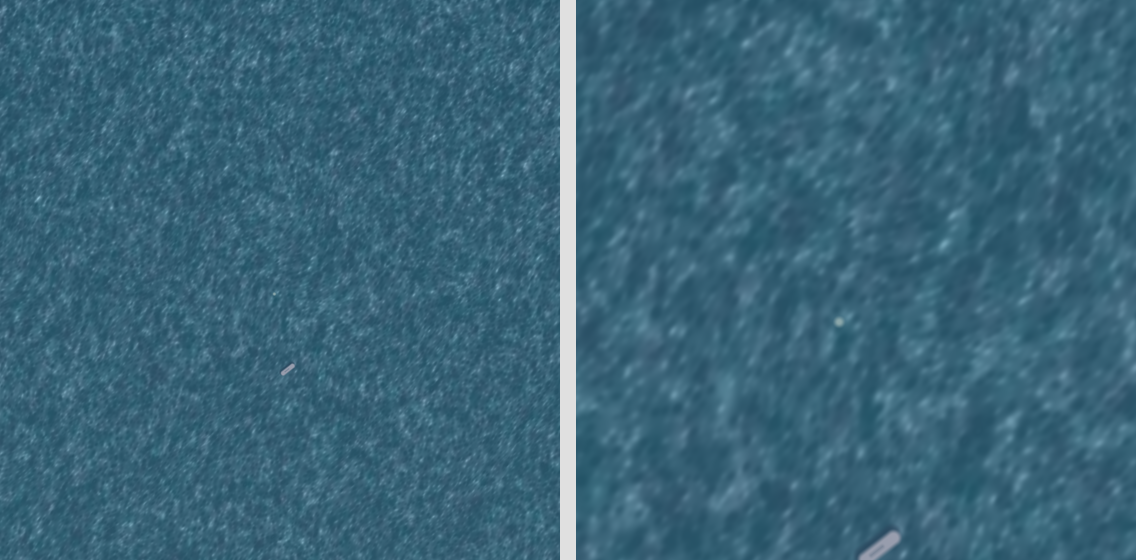
Left, the full canvas; right, a detail of the centre.
Give the GLSL for this texture, as a three.js fragment shader.

```glsl
varying vec2 vUv;

const vec3 SEA_BLUE = vec3(0.216, 0.386, 0.465);
const vec3 TEAL_TINT = vec3(-0.012, 0.007, 0.002);
const vec3 HULL_SHADE = vec3(0.16, 0.27, 0.36);
const vec3 HULL_PALE = vec3(0.64, 0.65, 0.71);
const vec3 FOAM = vec3(0.60, 0.70, 0.70);

vec3 hash3(vec2 cell) {
  vec3 h = fract(cell.xyx * vec3(0.1031, 0.1030, 0.0973));
  h += dot(h, h.yxz + 33.33);
  return fract((h.xxy + h.yzz) * h.zyx);
}

// Cellular noise: one soft light or dark spot in each cell
float spotNoise(vec2 p) {
  vec2 cell = floor(p);
  float sum = 0.0;
  for (int y = -1; y <= 1; y++) {
    for (int x = -1; x <= 1; x++) {
      vec2 neighbour = cell + vec2(float(x), float(y));
      vec3 rnd = hash3(neighbour + 211.0);
      vec2 d = p - neighbour - rnd.xy;
      sum += (rnd.z * 2.0 - 1.0) * exp(-4.0 * dot(d, d));
    }
  }
  return sum;
}

// Spots stretched into streaks that lean right of vertical
float ripples(vec2 p, float lean, vec2 cells, float seed) {
  float c = cos(lean);
  float s = sin(lean);
  vec2 q = vec2(c * p.x - s * p.y, s * p.x + c * p.y);
  return spotNoise(q * cells + seed);
}

// Layered sines bend the wave rows gently
vec2 swell(vec2 p) {
  return 0.004 * vec2(sin(p.y * 19.0 + 2.0 * sin(p.x * 11.0)),
                      sin(p.x * 23.0 + 2.0 * sin(p.y * 13.0)));
}

float capsule(vec2 p, vec2 halfAxis, float radius) {
  float t = clamp(dot(p, halfAxis) / dot(halfAxis, halfAxis), -1.0, 1.0);
  return length(p - halfAxis * t) - radius;
}

float cover(float dist, float softness) {
  return 1.0 - smoothstep(-softness, softness, dist);
}

float waveTone(vec2 p) {
  float tone = 1.30 * ripples(p, 0.17, vec2(80.0, 40.0), 17.0);
  tone += 1.70 * ripples(p, 0.42, vec2(140.0, 76.0), 53.0);
  tone += 1.90 * ripples(p, 0.70, vec2(235.0, 140.0), 91.0);
  tone += 0.30 * ripples(p, 0.10, vec2(9.0, 13.0), 37.0);
  return tone;
}

vec3 water(vec2 p) {
  float tone = waveTone(p + swell(p));
  // Crests brighten more than troughs darken
  tone += 0.15 * (tone * tone - 1.0);
  float contrast = mix(0.033, 0.038, p.y);
  float tint = 1.2 * ripples(p, 0.3, vec2(60.0, 42.0), 73.0);
  vec3 haze = vec3(0.012, 0.006, 0.002) * (0.5 - p.y);
  return SEA_BLUE + haze + contrast * tone + TEAL_TINT * tint;
}

vec3 addBoat(vec3 color, vec2 p, vec2 center, float heading) {
  vec2 halfAxis = 0.0105 * vec2(cos(heading), sin(heading));
  vec2 q = p - center;
  float shade = capsule(q + vec2(0.001, -0.002), halfAxis, 0.0055);
  float hull = capsule(q, halfAxis, 0.0040);
  float deck = capsule(q + 0.2 * halfAxis, halfAxis * 0.4, 0.0008);
  color = mix(color, HULL_SHADE, 0.7 * cover(shade, 0.002));
  color = mix(color, HULL_PALE, 0.9 * cover(hull, 0.0018));
  return mix(color, HULL_SHADE, 0.3 * cover(deck, 0.0015));
}

void main() {
  vec3 color = water(vUv);
  color = addBoat(color, vUv, vec2(0.514, 0.340), 0.66);

  // Lone fleck of foam
  float fleck = length(vUv - vec2(0.490, 0.475)) - 0.0025;
  color = mix(color, FOAM, 0.85 * cover(fleck, 0.0018));

  gl_FragColor = vec4(color, 1.0);
}
```
